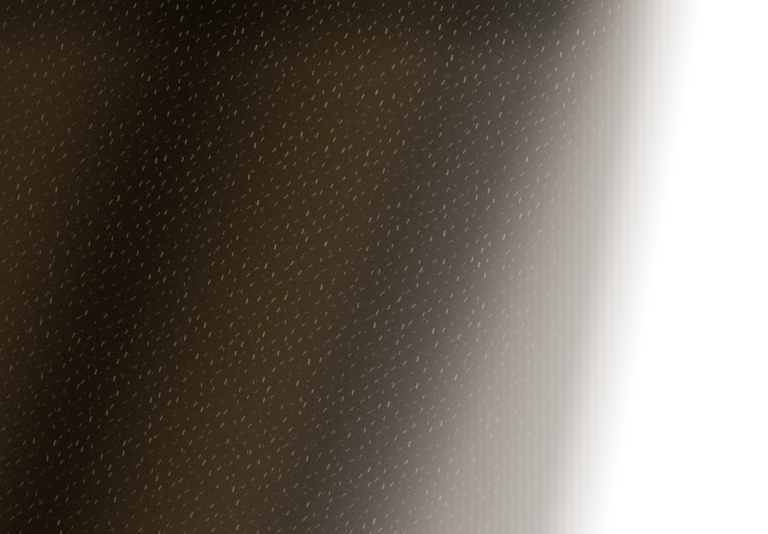
Give the GLSL for this background, as a Shadertoy shader.

```glsl
const int STOPS = 9;
const float BLEND = 0.3;           // overlap of neighbouring gradient steps
const float CELL = 0.0225;         // fleck spacing, in canvas heights
const float ROW_TILT = 0.52;       // slope of the fleck rows, radians
const float FLECK_TILT = 0.42;     // fleck direction relative to its row
const vec2 FLECK_SIZE = vec2(0.0033, 0.0012);
const vec3 FLECK_LIGHT = vec3(0.38, 0.34, 0.26);
const float GRAIN_ROWS = 356.0;
const float GRAIN_AMOUNT = 0.022;
const float STREAK_COUNT = 96.0;
const float STREAK_AMOUNT = 0.007;
const float TOP_SHADE = 0.3;

// Where each band crosses the bottom and the top edge, as shares of the width
const vec2 BAND[STOPS] = vec2[](
    vec2(-0.08, 0.11), vec2(0.04, 0.265), vec2(0.25, 0.50),
    vec2(0.39, 0.63), vec2(0.475, 0.735), vec2(0.565, 0.80),
    vec2(0.70, 0.835), vec2(0.738, 0.865), vec2(0.785, 0.91));
const vec3 TONE[STOPS] = vec3[](
    vec3(0.20, 0.15, 0.09), vec3(0.075, 0.05, 0.025), vec3(0.25, 0.195, 0.12),
    vec3(0.245, 0.21, 0.17), vec3(0.37, 0.34, 0.32), vec3(0.60, 0.57, 0.54),
    vec3(0.76, 0.74, 0.72), vec3(0.88, 0.87, 0.86), vec3(1.0));

float hash(vec2 p) {
    vec3 q = fract(p.xyx * vec3(0.1031, 0.1030, 0.0973));
    q += dot(q, q.yzx + 33.33);
    return fract((q.x + q.y) * q.z);
}

mat2 rotation(float angle) {
    float c = cos(angle), s = sin(angle);
    return mat2(c, -s, s, c);
}

// Slanted gradient, summed from overlapping soft steps
vec3 sheen(vec2 uv) {
    vec3 color = TONE[0];
    for (int i = 1; i < STOPS; i++) {
        float start = mix(BAND[i - 1].x, BAND[i - 1].y, uv.y);
        float end = mix(BAND[i].x, BAND[i].y, uv.y);
        float soft = BLEND * (end - start);
        color += (TONE[i] - TONE[i - 1]) * smoothstep(start - soft, end + soft, uv.x);
    }
    return color;
}

// One jittered, slanted fleck per cell
float flecks(vec2 p, float cell, float scale, float seed) {
    vec2 q = rotation(ROW_TILT) * p / cell;
    vec2 id = floor(q) + seed;
    vec2 jitter = vec2(hash(id), hash(id + 17.3)) - 0.5;
    float variety = hash(id + 41.7);
    vec2 local = (fract(q) - 0.5 - 0.5 * jitter) * cell;
    local = rotation(FLECK_TILT + 0.9 * (variety - 0.5)) * local;
    vec2 size = FLECK_SIZE * scale * mix(0.65, 1.25, hash(id + 73.1));
    local.x -= clamp(local.x, -size.x, size.x);
    float edge = 0.8 / iResolution.y;
    float shape = 1.0 - smoothstep(-edge, edge, length(local) - size.y);
    return shape * mix(0.35, 1.0, variety);
}

void mainImage(out vec4 fragColor, in vec2 fragCoord) {
    vec2 uv = fragCoord / iResolution.xy;
    vec2 p = fragCoord / iResolution.y;
    vec3 color = sheen(uv);
    float light = color.g;
    float dark = 1.0 - smoothstep(0.2, 0.55, light);

    // Shaded top edge
    color *= 1.0 - TOP_SHADE * dark * smoothstep(0.86, 1.0, uv.y);

    // Fine grain and faint upright streaks
    float grain = hash(floor(p * GRAIN_ROWS)) - 0.5;
    color += grain * GRAIN_AMOUNT * (1.0 - smoothstep(0.3, 0.7, light));
    float greyZone = smoothstep(0.4, 0.65, light) * (1.0 - smoothstep(0.85, 1.0, light));
    color += STREAK_AMOUNT * greyZone * cos(6.28318 * STREAK_COUNT * uv.x);

    // Large and small flecks, fading towards the white side
    float sparkle = flecks(p, CELL, 1.0, 0.0) + 0.55 * flecks(p + 0.37, CELL * 1.2, 0.6, 91.0);
    sparkle *= 1.0 - smoothstep(0.45, 0.85, light);
    sparkle *= mix(0.65, 1.0, smoothstep(0.0, 0.45, uv.x));
    color += FLECK_LIGHT * sparkle * (1.0 - color);

    fragColor = vec4(clamp(color, 0.0, 1.0), 1.0);
}
```
